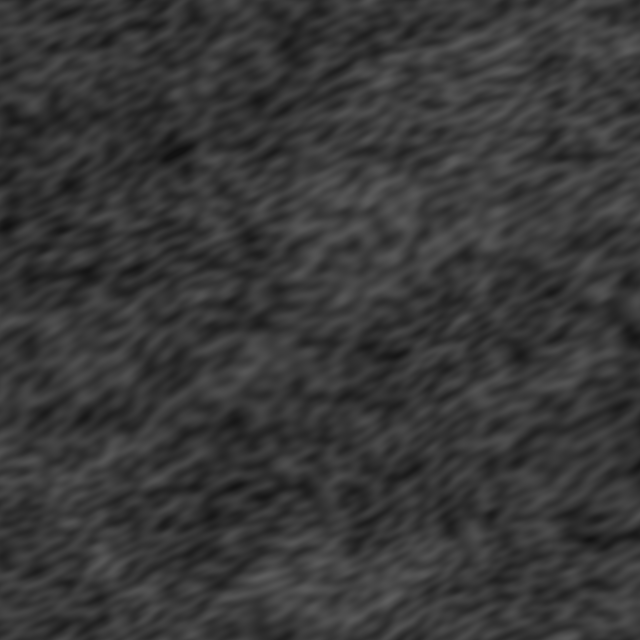
A WebGL 2 fragment shader for this texture:

```glsl
#version 300 es
precision highp float;

uniform vec2 u_resolution;
out vec4 fragColor;

const float TAU = 6.28319;
const float BASE_TONE = 0.212;
const float GRAIN_ANGLE = 0.47;

float hash(vec2 cell) {
    vec3 q = fract(cell.xyx * vec3(0.1031, 0.1030, 0.0973));
    q += dot(q, q.yzx + 33.33);
    return fract((q.x + q.y) * q.z);
}

vec2 gradient(vec2 cell) {
    float angle = TAU * hash(cell);
    return vec2(cos(angle), sin(angle));
}

// Smooth gradient noise, centred on zero
float noise(vec2 p) {
    vec2 cell = floor(p);
    vec2 f = p - cell;
    vec2 w = f * f * f * (f * (f * 6.0 - 15.0) + 10.0);
    vec2 e = vec2(1.0, 0.0);
    float low = mix(dot(gradient(cell), f),
                    dot(gradient(cell + e.xy), f - e.xy), w.x);
    float high = mix(dot(gradient(cell + e.yx), f - e.yx),
                     dot(gradient(cell + e.xx), f - e.xx), w.x);
    return mix(low, high, w.y);
}

vec2 rotate(vec2 p, float angle) {
    float c = cos(angle), s = sin(angle);
    return vec2(c * p.x + s * p.y, c * p.y - s * p.x);
}

// Soft elliptical patch of tone
float patchTone(vec2 p, vec2 center, vec2 radius, float angle) {
    vec2 d = rotate(p - center, angle) / radius;
    return exp(-dot(d, d));
}

// Soft fissure that widens from a to b
float fissure(vec2 p, vec2 a, vec2 b, float width) {
    vec2 ab = b - a;
    float t = clamp(dot(p - a, ab) / dot(ab, ab), 0.0, 1.0);
    float d = length(p - a - ab * t) / (width * mix(0.6, 1.0, t));
    return exp(-d * d) * mix(0.5, 1.0, t);
}

// Slanted streaks in several sizes
float grain(vec2 p) {
    vec2 q = rotate(p, GRAIN_ANGLE);
    float fine = noise(q * vec2(27.0, 58.0) + 17.3);
    float medium = noise(q * vec2(15.0, 30.0) + 41.7);
    float broad = noise(q * vec2(7.0, 13.0) + 73.1);
    return 0.135 * fine + 0.085 * medium + 0.07 * broad;
}

// Wide light and dark areas
float clouds(vec2 p) {
    float tone = 0.06 * noise(p * vec2(4.0, 5.0) + 9.4);
    tone += 0.045 * patchTone(p, vec2(0.78, 0.80), vec2(0.36, 0.24), 0.6);
    tone += 0.050 * patchTone(p, vec2(0.48, 0.07), vec2(0.22, 0.08), 0.3);
    tone -= 0.025 * patchTone(p, vec2(0.14, 0.74), vec2(0.25, 0.15), 0.4);
    tone -= 0.040 * patchTone(p, vec2(0.54, 0.42), vec2(0.16, 0.07), 0.5);
    return tone;
}

// Dark cracks with a lighter upper lip
float cracks(vec2 p) {
    float dark = fissure(p, vec2(0.82, 0.57), vec2(1.03, 0.45), 0.024);
    dark += 0.9 * fissure(p, vec2(0.86, 0.145), vec2(1.03, 0.165), 0.017);
    float lip = patchTone(p, vec2(0.80, 0.61), vec2(0.06, 0.018), -0.3);
    lip += patchTone(p, vec2(0.97, 0.225), vec2(0.07, 0.018), 0.3);
    return 0.035 * lip - 0.085 * dark;
}

void main() {
    vec2 p = gl_FragCoord.xy / u_resolution;

    // Gentle bending of the streaks and ragged crack edges
    vec2 bend = vec2(noise(p * 3.0 + 5.2), noise(p * 3.0 + 28.6));
    vec2 ragged = vec2(noise(p * 22.0 + 3.7), noise(p * 22.0 + 51.9));

    float tone = BASE_TONE + grain(p + 0.04 * bend) + clouds(p + 0.03 * ragged)
               + cracks(p + 0.025 * ragged);
    fragColor = vec4(vec3(clamp(tone, 0.07, 0.42)), 1.0);
}
```
